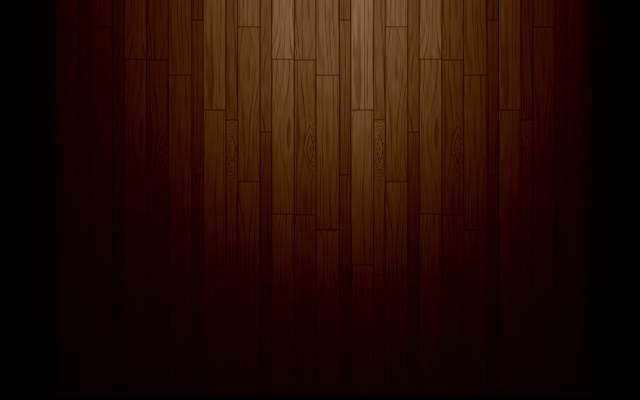
Reproduce this texture procedurally as a WebGL 2 fragment shader.

```glsl
#version 300 es
precision highp float;
// Dark wooden planks with seams, grain and knots, lit by a warm glow from the top.

uniform vec2 u_resolution;
out vec4 fragColor;

// Plank borders across one repeat, first joint height and tone of each plank
const float BORDER[9] = float[9](0.0, 0.147, 0.305, 0.384, 0.537, 0.616, 0.768, 0.847, 1.0);
const float JOINT[8] = float[8](0.15, 0.188, 0.05, 0.275, 0.30, 0.067, 0.33, 0.148);
const float TONE[8] = float[8](0.90, 1.0, 0.84, 1.07, 0.98, 1.03, 0.87, 1.05);
const float TILE = 0.369;

float hash(vec2 p) {
    p = fract(p * vec2(123.34, 456.21));
    p += dot(p, p + 45.32);
    return fract(p.x * p.y);
}

float noise(vec2 p) {
    vec2 i = floor(p), f = fract(p);
    f = f * f * (3.0 - 2.0 * f);
    return mix(mix(hash(i), hash(i + vec2(1, 0)), f.x),
               mix(hash(i + vec2(0, 1)), hash(i + vec2(1, 1)), f.x), f.y);
}

// Rings around a tall knot: x is the ring phase, y the knot's influence
vec2 knot(vec2 p, vec2 center, float wobble) {
    vec2 d = abs(p - center) * vec2(1.0, 0.24);
    float r = mix(d.x + d.y, length(d), 0.4);
    return vec2(r * 820.0 + wobble, smoothstep(0.026, 0.010, r));
}

// Grain darkness from stretched contours, knots and fine fibres
float grain(vec2 p, vec2 seed, int plank) {
    float warp = noise(vec2(p.x * 48.0, p.y * 6.0) + seed);
    float phase = p.x * 420.0 + warp * 13.0;
    float wobble = warp * 2.5;
    vec2 ring = vec2(0.0);
    if (plank == 0) ring = knot(p, vec2(0.040, 0.372), wobble);
    if (plank == 4) ring = knot(p, vec2(0.213, 0.372), wobble);
    phase = mix(phase, ring.x, ring.y);
    float lines = smoothstep(0.45, 1.0, sin(phase));
    float patches = noise(vec2(p.x * 75.0, p.y * 11.0) + seed * 1.7);
    float fibre = noise(vec2(p.x * 340.0, p.y * 32.0) + seed);
    return lines * mix(0.05 + 0.19 * patches, 0.27, ring.y) + (fibre - 0.5) * 0.13;
}

// Light level to wood colour: red first, then green, then blue
vec3 woodColor(float level) {
    return vec3(level, max(level - 0.14, 0.0), max(level - 0.28, 0.0) + 0.06 * max(level - 0.1, 0.0));
}

void main() {
    vec2 uv = gl_FragCoord.xy / u_resolution;
    vec2 p = vec2(uv.x * 1.6, 1.0 - uv.y);

    // Repeating set of planks
    float across = fract((p.x - 0.3667) / TILE);
    int plank = 0;
    for (int i = 1; i < 8; i++) {
        if (across >= BORDER[i]) plank = i;
    }
    float along = (p.y - JOINT[plank]) / 0.387;
    float row = floor(along);
    vec2 seed = vec2(float(plank) * 7.31 + 2.0, row * 5.17 + 19.0);

    // Seams between boards
    float side = min(across - BORDER[plank], BORDER[plank + 1] - across) * TILE;
    float end = min(fract(along), 1.0 - fract(along)) * 0.387;
    float seam = mix(0.68, 1.0, smoothstep(0.0, 0.0035, side));
    seam *= mix(0.75, 1.0, smoothstep(0.0, 0.0035, end));

    // Board tone and grain
    float wood = TONE[plank] * (0.94 + 0.12 * hash(seed));
    wood *= 1.04 - grain(vec2(across * TILE, p.y), seed, plank);

    // Glow from the top, with dark side margins and a dark lower rim
    vec2 fall = vec2((uv.x - 0.53) / 0.325, p.y / 0.63);
    float light = 0.43 * exp(-dot(fall, fall)) + 0.022;
    light *= smoothstep(0.01, 0.13, uv.x) * smoothstep(0.98, 0.87, uv.x);
    light *= mix(0.55, 1.0, smoothstep(0.083, 0.087, uv.x) * smoothstep(0.925, 0.921, uv.x));
    light *= smoothstep(0.005, 0.011, uv.y);

    fragColor = vec4(woodColor(light * wood * seam), 1.0);
}
```
